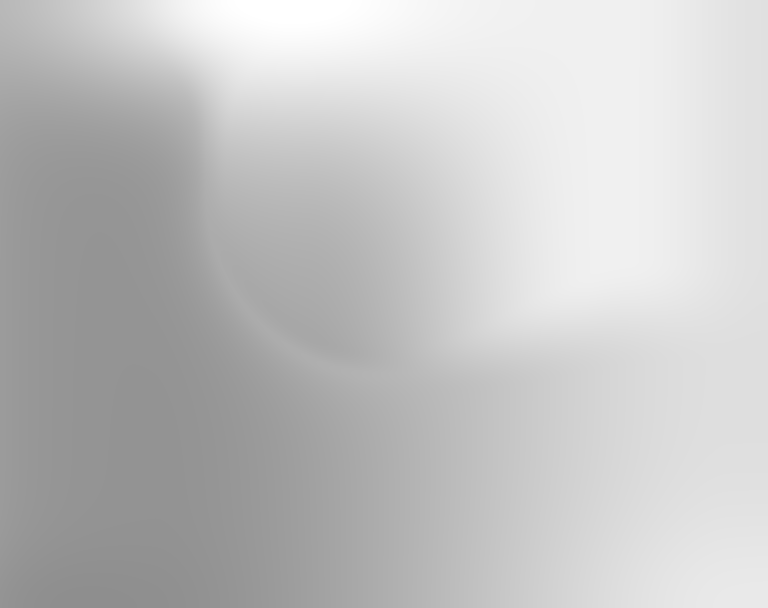
A Shadertoy shader for this background:

```glsl
// A soft grey backdrop: a pale panel with a rounded lower-left corner rests on
// a darker field. Both are smooth ramps, blended along a signed distance
// whose softness varies, with a faint bright rim on the corner.

#define DARK_GREY    0.575
#define FIELD_LIGHT  0.87
#define PANEL_GREY   0.67
#define PANEL_LIGHT  0.94
#define CORNER       vec2(0.631, 0.680)
#define RADIUS       0.293
#define BEND         0.09
#define RIM_STRENGTH 0.09
#define RIM_WIDTH    0.05
#define SHADE_DEPTH  0.035

// Bell-shaped falloff, 1 at zero
float bell(float x) {
    return exp(-x * x);
}

// Signed distance to a quadrant with a rounded corner, negative inside;
// its lower edge lifts gently towards the right
float panelDistance(vec2 p) {
    p.y -= BEND * smoothstep(0.68, 1.08, p.x);
    vec2 q = CORNER - p;
    return length(max(q, 0.0)) + min(max(q.x, q.y), 0.0) - RADIUS;
}

// Dark field: rises to the right, with a light band along the top
float fieldTone(vec2 uv, float dist) {
    float top = 1.0 - uv.y;
    float tone = mix(DARK_GREY, FIELD_LIGHT, smoothstep(0.2, 0.95, uv.x));
    tone += 0.035 * exp(-uv.x / 0.06);
    tone -= 0.03 * bell(length(uv / vec2(0.25, 0.1)));
    tone += 0.045 * bell(length((uv - vec2(1.0, 0.0)) / vec2(0.3, 0.16)));
    float bandTone = mix(0.71, 0.94, smoothstep(-0.05, 0.33, uv.x));
    tone = mix(tone, bandTone, bell(top / 0.16) * (1.0 - smoothstep(0.4, 0.7, uv.x)));

    // Rim glow fades along the lower edge and near the top
    float rim = RIM_STRENGTH * (1.0 - smoothstep(0.25, 0.7, uv.x));
    rim *= smoothstep(0.08, 0.25, top);
    return tone + rim * exp(-max(dist, 0.0) / RIM_WIDTH);
}

// Pale panel: lit from the top and from the right
float panelTone(vec2 uv, float dist) {
    float top = 1.0 - uv.y;
    float fromTop = bell(top / 0.26);
    float fromRight = smoothstep(0.4, 0.78, uv.x);
    float light = 1.0 - (1.0 - fromTop) * (1.0 - fromRight);
    float tone = mix(PANEL_GREY, PANEL_LIGHT, light);

    // Shade inside the corner, and a falloff at the far right
    float shade = SHADE_DEPTH * smoothstep(0.08, 0.25, top) * (1.0 - fromRight);
    tone -= shade * exp(min(dist, 0.0) / 0.06);
    return tone - 0.06 * smoothstep(0.82, 1.0, uv.x);
}

void mainImage(out vec4 fragColor, in vec2 fragCoord) {
    vec2 uv = fragCoord / iResolution.xy;
    // Height units with a fixed width keep the layout tied to the canvas
    vec2 p = uv * vec2(1.26, 1.0);
    float top = 1.0 - uv.y;
    float dist = panelDistance(p);

    // Crisp at the corner, softer to the right and towards the top
    float softness = mix(0.025, 0.085, smoothstep(0.45, 0.8, uv.x));
    softness += 0.12 * bell(top / 0.12);
    float inside = 1.0 - smoothstep(-softness, softness, dist + 0.01);
    float grey = mix(fieldTone(uv, dist), panelTone(uv, dist), inside);

    // Highlight on the upper edge
    grey += 0.07 * bell(length((uv - vec2(0.38, 1.0)) / vec2(0.18, 0.14)));

    fragColor = vec4(vec3(clamp(grey, 0.0, 1.0)), 1.0);
}
```
